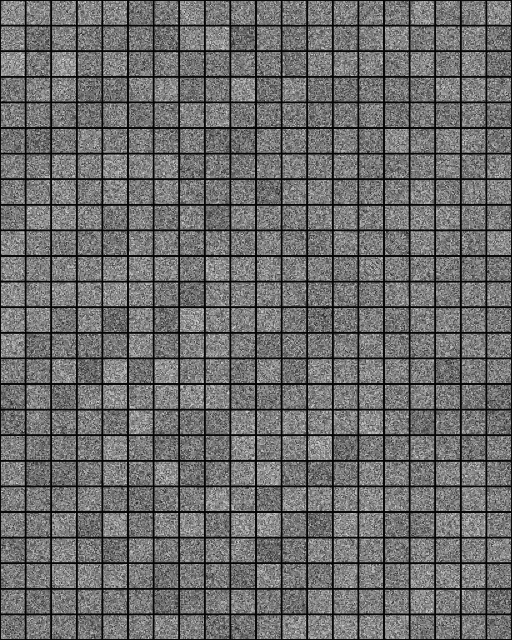
Reproduce this pattern procedurally as a WebGL 2 fragment shader.

```glsl
#version 300 es
precision highp float;
// Grid of grainy grey square tiles, each of its own tone, parted by thin black lines.

#define TILES vec2(20.0, 25.0)   // repeats across and down
#define LINE_WIDTH 0.072         // share of a tile
#define GRAINS 512.0             // grains per canvas height
#define GRAIN_JITTER 0.6
#define GRAIN_SHARPNESS 16.0
#define GRAIN_CONTRAST 0.42
#define TONE_SPREAD 0.20
#define MEAN_GREY 0.495
#define LINE_GREY 0.025

uniform vec2 u_resolution;
out vec4 fragColor;

// Integer hash: three independent values in 0..1 per lattice cell.
vec3 hash3(ivec2 cell, uint seed) {
    uvec3 v = uvec3(uint(cell.x + 1024), uint(cell.y + 1024), seed);
    v = v * 1664525u + 1013904223u;
    v += v.yzx * v.zxy;
    v ^= v >> 16u;
    v += v.yzx * v.zxy;
    return vec3(v >> 8u) / 16777216.0;
}

// Bell-shaped random value in -0.5..0.5.
float bell(ivec2 cell, uint seed) {
    return dot(hash3(cell, seed), vec3(1.0 / 3.0)) - 0.5;
}

// Cellular grain: shades of the nearest jittered points, softly blended.
float grain(vec2 p) {
    ivec2 home = ivec2(floor(p));
    float shade = 0.0;
    float total = 0.0;
    for (int y = -1; y <= 1; y++) {
        for (int x = -1; x <= 1; x++) {
            ivec2 cell = home + ivec2(x, y);
            vec2 jitter = (hash3(cell, 7u).xy - 0.5) * GRAIN_JITTER;
            vec2 offset = vec2(cell) + 0.5 + jitter - p;
            float weight = exp(-GRAIN_SHARPNESS * dot(offset, offset));
            shade += weight * bell(cell, 19u);
            total += weight;
        }
    }
    return shade / total;
}

// Coverage of the grid lines, centred on the tile borders.
float gridLines(vec2 tilePos) {
    vec2 borderDist = 0.5 - abs(fract(tilePos) - 0.5);
    vec2 halfPixel = 0.5 * TILES / u_resolution;
    float halfWidth = 0.5 * LINE_WIDTH;
    vec2 clear = smoothstep(halfWidth - halfPixel, halfWidth + halfPixel, borderDist);
    return 1.0 - clear.x * clear.y;
}

void main() {
    vec2 tilePos = gl_FragCoord.xy / u_resolution * TILES;
    vec2 grainPos = gl_FragCoord.xy / u_resolution.y * GRAINS;

    // Tile tone plus fine grain
    float tone = MEAN_GREY + TONE_SPREAD * bell(ivec2(floor(tilePos)), 3u);
    float grey = tone + 1.5 * GRAIN_CONTRAST * grain(grainPos);

    // Black grid on top
    grey = mix(grey, LINE_GREY, gridLines(tilePos));
    fragColor = vec4(vec3(clamp(grey, 0.0, 1.0)), 1.0);
}
```
